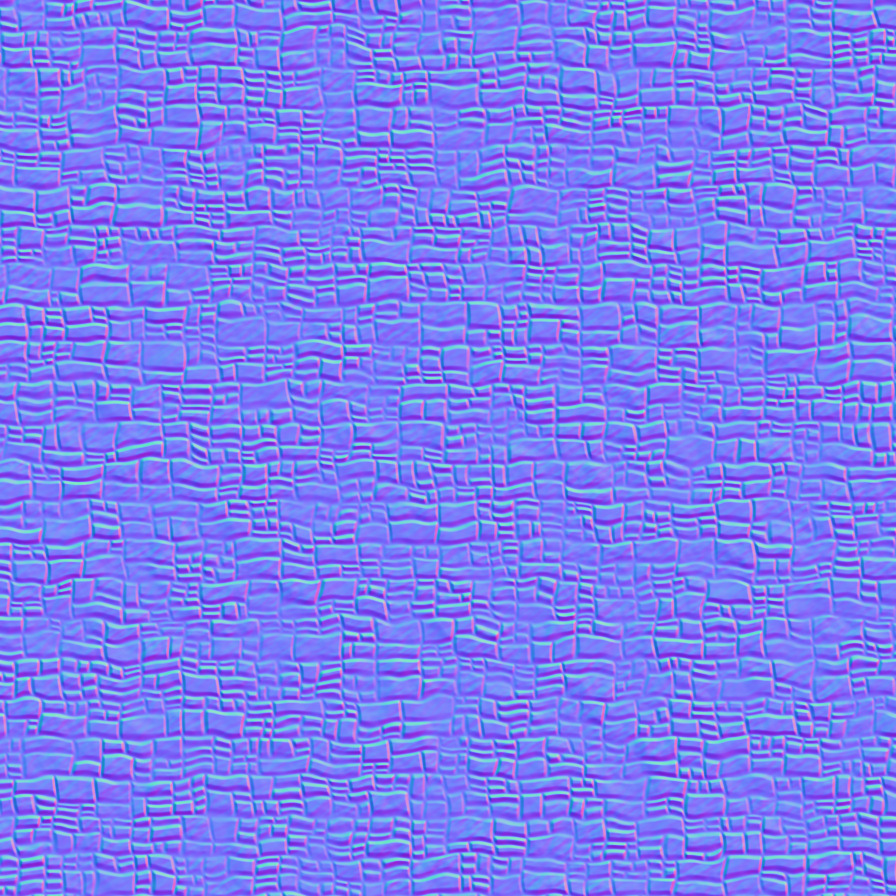
A WebGL 2 fragment shader for this texture map:

```glsl
#version 300 es
precision highp float;

uniform vec2 u_resolution;
out vec4 fragColor;

vec2 hash(vec2 p) {
  uvec2 v = uvec2(ivec2(p)) * 1664525u + 1013904223u;
  v.x += v.y * 1664525u;
  v.y += v.x * 1664525u;
  v ^= v >> 16u;
  v.x += v.y * 1664525u;
  v.y += v.x * 1664525u;
  v ^= v >> 16u;
  return vec2(v & 65535u) / 65536.0;
}

float cornerSlope(vec2 cell, vec2 corner, vec2 f) {
  float angle = 6.2832 * hash(cell + corner).x;
  return dot(vec2(cos(angle), sin(angle)), f - corner);
}

float gradientNoise(vec2 p) {
  vec2 cell = floor(p), f = p - cell;
  vec2 u = f * f * f * (f * (f * 6.0 - 15.0) + 10.0);
  float low = mix(cornerSlope(cell, vec2(0, 0), f), cornerSlope(cell, vec2(1, 0), f), u.x);
  float high = mix(cornerSlope(cell, vec2(0, 1), f), cornerSlope(cell, vec2(1, 1), f), u.x);
  return mix(low, high, u.y);
}

// Cuts a staggered block into random stones; returns lower-left and upper-right corners
vec4 stoneBox(vec2 p, out vec2 id) {
  vec2 block = vec2(0.088, 0.044);
  float row = floor(p.y / block.y);
  float shift = hash(vec2(row, 91.0)).x * block.x;
  id = vec2(floor((p.x + shift) / block.x), row);
  vec2 lo = id * block - vec2(shift, 0.0);
  vec2 hi = lo + block;
  id = id * 64.0 + 5.0;
  for (int i = 0; i < 4; i++) {
    vec2 size = hi - lo, r = hash(id);
    if (i > 1 && r.y > 0.62 && size.y < 0.03) break;
    bool upright = size.x > size.y * mix(1.3, 2.1, r.y);
    vec2 cut = mix(lo, hi, mix(0.34, 0.66, r.x));
    bool upper = upright ? p.x > cut.x : p.y > cut.y;
    if (upright) {
      if (upper) lo.x = cut.x; else hi.x = cut.x;
    } else {
      if (upper) lo.y = cut.y; else hi.y = cut.y;
    }
    id = id * 3.0 + vec2(upper, upright);
  }
  return vec4(lo, hi);
}

float wallHeight(vec2 p) {
  // Bend the courses
  vec2 q = p + vec2(gradientNoise(p * 26.0 + 7.0) * 0.007,
                    gradientNoise(p * 11.0) * 0.011 + gradientNoise(p * 33.0 + 3.0) * 0.006);
  vec2 id;
  vec4 box = stoneBox(q, id);

  // Bevels are wide below and steep above
  vec2 rise = smoothstep(vec2(0.0), vec2(0.0042, 0.0068), q - box.xy);
  vec2 fall = smoothstep(vec2(0.0), vec2(0.0036, 0.0044), box.zw - q);
  float bevel = rise.x * rise.y * fall.x * fall.y;

  // Diagonal chisel marks
  vec2 along = vec2(0.82, 0.57);
  vec2 grain = vec2(dot(p, along), dot(p, vec2(-along.y, along.x)));
  float marks = gradientNoise(grain * vec2(46.0, 112.0) + 20.0)
              + 0.35 * gradientNoise(grain * vec2(110.0, 190.0) + 50.0);

  vec2 r = hash(id + 17.0);
  float joint = mix(0.4, 1.0, smoothstep(-0.3, 0.08, gradientNoise(p * 15.0 + 40.0)));
  return bevel * joint * mix(0.0023, 0.0042, r.x)
       + mix(0.3, 1.0, bevel * r.y) * marks * 0.0022;
}

void main() {
  vec2 p = gl_FragCoord.xy / u_resolution.y;
  vec2 e = vec2(0.001, 0.0);
  vec2 slope = vec2(wallHeight(p + e.xy) - wallHeight(p - e.xy),
                    wallHeight(p + e.yx) - wallHeight(p - e.yx)) / (2.0 * e.x);

  // Encode the surface normal as colour
  vec3 normal = normalize(vec3(-slope * vec2(0.9, 1.0) - vec2(0.04, 0.01), 1.0));
  fragColor = vec4(normal * 0.5 + 0.5 - vec3(0.0, 0.0, 0.015), 1.0);
}
```
